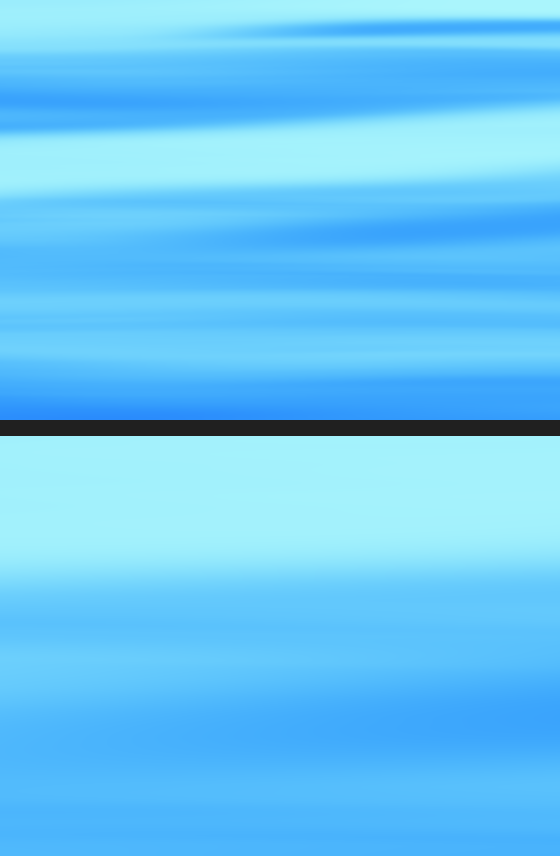
Top, the full canvas; bottom, a detail of the centre.
A Shadertoy shader for this background:

```glsl
// Soft horizontal streaks of pale cyan and azure, blurred like moving water.

float hash(vec2 cell) {
    vec3 q = fract(vec3(cell.xyx) * 0.1031);
    q += dot(q, q.yzx + 33.33);
    return fract((q.x + q.y) * q.z);
}

// Value noise in the range -1 to 1
float noise(vec2 p) {
    vec2 cell = floor(p);
    vec2 f = fract(p);
    f = f * f * f * (f * (f * 6.0 - 15.0) + 10.0);
    float low = mix(hash(cell), hash(cell + vec2(1.0, 0.0)), f.x);
    float high = mix(hash(cell + vec2(0.0, 1.0)), hash(cell + vec2(1.0)), f.x);
    return 2.0 * mix(low, high, f.y) - 1.0;
}

// Layers of long streaks, each finer and fainter than the last
float streaks(vec2 p) {
    float sum = 0.0;
    float strength = 0.12;
    vec2 stretch = vec2(1.1, 13.0);
    for (int i = 0; i < 4; i++) {
        sum += strength * noise(p * stretch + float(i) * vec2(7.3, 19.7));
        stretch *= vec2(1.25, 2.0);
        strength *= 0.52;
    }
    return sum;
}

// Sloping band with a soft profile; a higher power gives a flatter core
float band(vec2 p, float height, float slope, float halfWidth, float power) {
    float d = abs(p.y - height - slope * p.x) / halfWidth;
    return exp(-pow(d, power));
}

// Brightness of the water, 0 = deep blue, 1 = pale cyan
float waterTone(vec2 p) {
    float ripple = streaks(p);
    float tone = 0.37 + ripple;
    float toRight = smoothstep(0.1, 0.9, p.x);
    float toLeft = 1.0 - toRight;

    // Broad light and dark areas
    tone = mix(tone, 0.80 + 0.6 * ripple, smoothstep(0.84, 0.95, p.y));
    float depth = 1.0 - smoothstep(0.03, 0.20, p.y + 0.05 * p.x);
    tone = mix(tone, 0.07 + 0.3 * ripple, depth);

    // Dark currents
    tone = mix(tone, 0.11, 0.85 * band(p, 0.765, -0.02, 0.035, 2.0) * (0.45 + 0.55 * toLeft));
    tone = mix(tone, 0.12, 0.70 * band(p, 0.695, 0.04, 0.022, 2.0) * toLeft);
    tone = mix(tone, 0.15, 0.65 * band(p, 0.80, 0.02, 0.03, 2.0) * toRight);
    tone = mix(tone, 0.13, 0.90 * band(p, 0.898, 0.038, 0.023, 2.5) * smoothstep(0.2, 0.7, p.x));
    tone = mix(tone, 0.09, 0.85 * band(p, 0.39, 0.085, 0.045, 2.5) * smoothstep(0.0, 0.75, p.x));

    // Light currents
    tone = mix(tone, 0.90 + 0.3 * ripple, 0.97 * band(p, 0.60, 0.07, 0.077, 5.0));
    tone = mix(tone, 0.68, 0.80 * band(p, 0.897, -0.005, 0.012, 2.0));
    tone = mix(tone, 0.55, 0.65 * band(p, 0.285, -0.01, 0.026, 2.0));
    tone = mix(tone, 0.55, 0.75 * band(p, 0.175, -0.05, 0.020, 2.0) * toLeft);
    tone = mix(tone, 0.94, smoothstep(0.945, 0.98, p.y) * (0.4 + 0.6 * toRight));
    return clamp(tone, 0.0, 1.0);
}

// Azure to pale cyan; green rises faster than red
vec3 waterColor(float tone) {
    return vec3(0.15 + 0.55 * tone, 0.49 + 0.49 * pow(tone, 0.6), 0.99);
}

void mainImage(out vec4 fragColor, in vec2 fragCoord) {
    vec2 p = fragCoord / iResolution.xy;
    // Gentle bend that keeps the currents from running straight
    p.y += 0.006 * sin(4.0 * p.x + 9.0 * p.y);
    fragColor = vec4(waterColor(waterTone(p)), 1.0);
}
```
